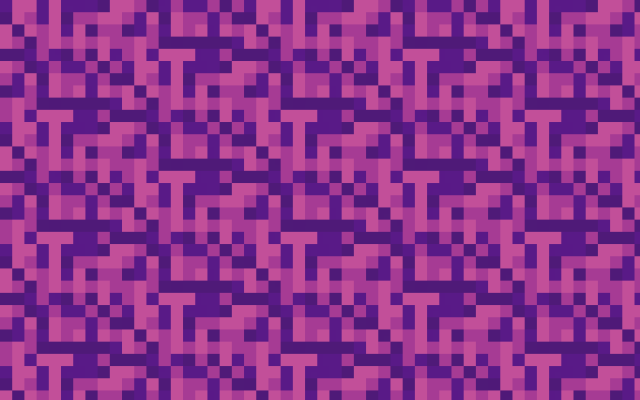
This pattern is drawn by a WebGL 1 fragment shader. Its source:

```glsl
precision highp float;

uniform vec2 u_resolution;

#define CELLS_ACROSS 52.45
#define TILE_CELLS 10.0
#define HALF_DROP 5.0
#define SEED 37.0
#define PINK vec3(0.76, 0.31, 0.60)
#define MAGENTA vec3(0.65, 0.23, 0.58)
#define PURPLE vec3(0.35, 0.10, 0.53)
#define INDIGO vec3(0.31, 0.10, 0.47)
// Upper ranks out of 101 for the first three colours
#define RANK_LIMITS vec3(27.0, 52.0, 77.0)

const float PRIME = 101.0;

// The half offset keeps whole numbers clear of rounding at the wrap
float wrapPrime(float n) {
  return floor(mod(n + 0.5, PRIME));
}

// Cubing permutes the residues of this prime, so each rank occurs once
float shuffledRank(float index) {
  float n = index;
  for (int i = 0; i < 4; i++) {
    n = wrapPrime(n * 7.0 + SEED);
    n = wrapPrime(wrapPrime(n * n) * n);
  }
  return n;
}

// 1 for cells inside a block given by its first cell and its size
float block(vec2 cell, vec2 first, vec2 size) {
  vec2 inside = step(first - 0.5, cell) * step(cell, first + size - 0.5);
  return inside.x * inside.y;
}

vec3 groundColor(vec2 cell) {
  float rank = shuffledRank(cell.x + TILE_CELLS * cell.y);
  vec3 color = mix(PINK, MAGENTA, step(RANK_LIMITS.x, rank));
  color = mix(color, INDIGO, step(RANK_LIMITS.y, rank));
  return mix(color, PURPLE, step(RANK_LIMITS.z, rank));
}

// Bars, hook and staircase that stand out from the scattered ground
vec3 tileColor(vec2 cell) {
  vec3 color = groundColor(cell);

  // Light post beside the dark bar
  color = mix(color, MAGENTA, block(cell, vec2(0.0, 3.0), vec2(3.0, 1.0)));
  color = mix(color, MAGENTA, block(cell, vec2(0.0, 4.0), vec2(1.0)));
  color = mix(color, PINK, block(cell, vec2(1.0, 3.0), vec2(1.0, 4.0)));

  // Dark bar with the hook hanging under it
  color = mix(color, INDIGO, block(cell, vec2(3.0, 3.0), vec2(5.0, 1.0)));
  color = mix(color, PURPLE, block(cell, vec2(5.0, 4.0), vec2(3.0, 2.0)));
  color = mix(color, PURPLE, block(cell, vec2(3.0, 5.0), vec2(1.0, 2.0)));
  color = mix(color, PINK, block(cell, vec2(4.0, 4.0), vec2(2.0, 1.0)));
  color = mix(color, PINK, block(cell, vec2(4.0, 4.0), vec2(1.0, 3.0)));

  // Light bar, alternating in shade
  vec3 barColor = mix(MAGENTA, PINK, step(mod(cell.x + 0.5, 2.0), 1.0));
  color = mix(color, barColor, block(cell, vec2(3.0, 8.0), vec2(7.0, 1.0)));

  // Dark staircase
  float diagonal = step(abs(cell.y - cell.x - 6.0), 0.5);
  float stairs = diagonal * block(cell, vec2(0.0, 6.0), vec2(3.0));
  return mix(color, INDIGO, stairs);
}

// Square tiles, with every second column dropped by half a tile
vec3 cellColor(vec2 cell) {
  float column = floor((cell.x + 0.5) / TILE_CELLS);
  float drop = HALF_DROP * mod(column + 1.0, 2.0);
  return tileColor(floor(mod(cell + vec2(0.5, drop + 0.5), TILE_CELLS)));
}

void main() {
  // Cell units, counted from the upper left corner
  float pixel = CELLS_ACROSS / u_resolution.x;
  vec2 p = vec2(gl_FragCoord.x, u_resolution.y - gl_FragCoord.y) * pixel;

  // Blend the four cells around the nearest corner by pixel coverage
  vec2 corner = floor(p + 0.5);
  vec2 cover = clamp((p - corner) / pixel + 0.5, 0.0, 1.0);
  vec3 above = mix(cellColor(corner - 1.0),
                   cellColor(corner - vec2(0.0, 1.0)), cover.x);
  vec3 below = mix(cellColor(corner - vec2(1.0, 0.0)),
                   cellColor(corner), cover.x);

  gl_FragColor = vec4(mix(above, below, cover.y), 1.0);
}
```
